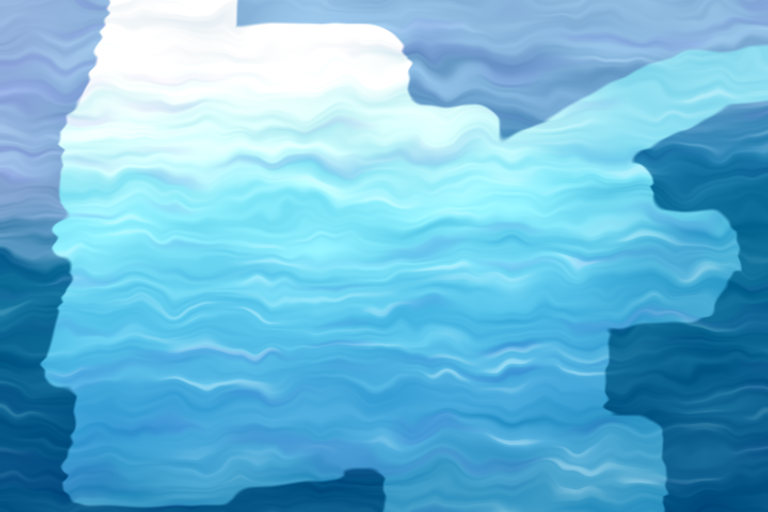
Reproduce this background procedurally as a Shadertoy shader.

```glsl
float hash(vec2 p) {
    return fract(sin(dot(p, vec2(127.1, 311.7))) * 43758.5453);
}

float noise(vec2 p) {
    vec2 i = floor(p), f = fract(p);
    f = f * f * (3.0 - 2.0 * f);
    return mix(mix(hash(i), hash(i + vec2(1, 0)), f.x),
               mix(hash(i + vec2(0, 1)), hash(i + vec2(1, 1)), f.x), f.y);
}

// Rounded box given by its lower left and upper right corners
float slab(vec2 p, vec2 lo, vec2 hi, float r) {
    vec2 q = abs(p - 0.5 * (lo + hi)) - 0.5 * (hi - lo) + r;
    return length(max(q, 0.0)) + min(max(q.x, q.y), 0.0) - r;
}

float capsule(vec2 p, vec2 a, vec2 b, float r) {
    vec2 d = b - a;
    return length(p - a - d * clamp(dot(p - a, d) / dot(d, d), 0.0, 1.0)) - r;
}

float blend(float a, float b) {
    float h = max(0.025 - abs(a - b), 0.0) / 0.025;
    return min(a, b) - h * h * 0.00625;
}

float iceShape(vec2 p) {
    // Peak and shoulders
    float d = slab(p, vec2(0.215, 0.8), vec2(0.459, 1.1), 0.04);
    d = min(d, slab(p, vec2(0.2, 0.65), vec2(0.8, 0.953), 0.09));
    d = blend(d, capsule(p, vec2(0.275, 0.92), vec2(0.2, 0.7), 0.073));
    d = blend(d, slab(p, vec2(0.123, 0.565), vec2(0.973, 0.794), 0.05));
    // Main body and left bumps
    d = blend(d, slab(p, vec2(0.145, 0.09), vec2(1.184, 0.71), 0.05));
    d = blend(d, slab(p, vec2(0.108, 0.5), vec2(0.4, 0.57), 0.02));
    d = blend(d, capsule(p, vec2(0.17, 0.43), vec2(0.122, 0.285), 0.038));
    // Right wing and lobe
    d = blend(d, capsule(p, vec2(1.04, 0.68), vec2(1.35, 0.834), 0.07));
    d = blend(d, capsule(p, vec2(1.35, 0.84), vec2(1.56, 0.862), 0.052));
    d = blend(d, slab(p, vec2(1.0, 0.45), vec2(1.275, 0.69), 0.06));
    d = blend(d, slab(p, vec2(1.0, 0.43), vec2(1.447, 0.59), 0.07));
    d = blend(d, capsule(p, vec2(1.14, 0.42), vec2(1.34, 0.43), 0.062));
    // Feet, with a gap between them
    d = blend(d, slab(p, vec2(0.127, 0.01), vec2(0.47, 0.14), 0.045));
    d = blend(d, capsule(p, vec2(0.3, 0.06), vec2(0.64, 0.098), 0.035));
    return blend(d, slab(p, vec2(0.748, -0.1), vec2(1.3, 0.19), 0.06));
}

vec3 iceColor(vec2 p) {
    float y = p.y - 0.08 * smoothstep(0.7, 1.4, p.x) + 0.03 * smoothstep(0.5, 0.1, p.x);
    vec3 c = mix(vec3(0.24, 0.61, 0.78), vec3(0.27, 0.66, 0.86), smoothstep(0.0, 0.2, y));
    c = mix(c, vec3(0.34, 0.77, 0.92), smoothstep(0.2, 0.4, y));
    c = mix(c, vec3(0.54, 0.93, 0.99), smoothstep(0.37, 0.6, y));
    c = mix(c, vec3(0.83, 0.99, 0.99), smoothstep(0.57, 0.76, y));
    c = mix(c, vec3(1.0), smoothstep(0.74, 0.9, y));
    // Thinner, bluer ice to the right
    c = mix(c, vec3(0.46, 0.83, 0.93), 0.75 * smoothstep(0.95, 1.25, p.x) * smoothstep(0.6, 0.75, p.y));
    return mix(c, vec3(0.2, 0.6, 0.77), 0.6 * smoothstep(1.05, 1.4, p.x) * smoothstep(0.65, 0.5, p.y));
}

vec3 seaColor(vec2 p) {
    float horizon = mix(0.53, 0.76, smoothstep(0.1, 1.4, p.x));
    vec3 deep = mix(vec3(0.03, 0.35, 0.54), vec3(0.05, 0.43, 0.6), smoothstep(0.05, 0.5, p.y));
    deep = mix(deep, vec3(0.12, 0.49, 0.68), smoothstep(0.5, 0.75, p.y));
    vec3 haze = mix(vec3(0.4, 0.62, 0.8), vec3(0.56, 0.73, 0.88), smoothstep(0.72, 1.0, p.y));
    haze = mix(haze, vec3(0.6, 0.71, 0.88), 0.8 * smoothstep(0.35, 0.0, p.x));
    return mix(deep, haze, smoothstep(-0.07, 0.08, p.y - horizon));
}

void mainImage(out vec4 fragColor, in vec2 fragCoord) {
    vec2 p = fragCoord / iResolution.y;

    // Rippled refraction
    float swell = noise(p * vec2(15.0, 13.0)) - 0.5;
    float chop = noise(p * vec2(32.0, 26.0) + 9.0) - 0.5;
    float ripple = 0.042 * swell + 0.018 * chop;
    vec2 w = p + vec2(0.012 * chop, ripple);

    // Long thin streaks following the ripples
    float broad = noise(w * vec2(5.0, 27.0) + 3.0);
    float fine = noise(w * vec2(8.0, 75.0) + 17.0);
    float thread = noise(w * vec2(11.0, 150.0) + 31.0);
    float streak = 0.5 * broad + 0.33 * fine + 0.17 * thread - 0.5;

    // Ragged outline
    vec2 ragged = p + vec2(0.016 * (noise(w * vec2(9.0, 60.0)) - 0.5), 0.25 * ripple);
    float ice = smoothstep(0.004, -0.004, iceShape(ragged));

    vec2 bent = w + vec2(0.0, 0.12 * streak);
    vec3 col = mix(seaColor(bent), iceColor(bent), ice);
    col += streak * mix(vec3(0.17, 0.18, 0.16), vec3(0.25, 0.16, 0.1), ice);

    // Pale glints and lilac shadows
    float glint = smoothstep(0.62, 0.95, fine) * smoothstep(0.35, 0.7, broad);
    col = mix(col, vec3(0.85, 0.96, 1.0), glint * mix(0.12, 0.35, ice));
    float shade = smoothstep(0.6, 0.9, noise(w * vec2(6.0, 40.0) + 51.0));
    col = mix(col, col * vec3(0.93, 0.91, 0.98), shade * smoothstep(0.95, 0.7, p.y * ice));

    fragColor = vec4(clamp(col, 0.0, 1.0), 1.0);
}
```
